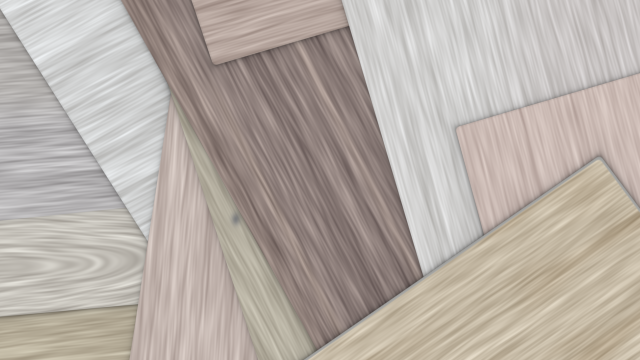
Write a Shadertoy shader that draws this texture.

```glsl
// Overlapping wood-grain flooring samples fanned out under soft daylight.

const float CANVAS_HEIGHT = 4.32;   // canvas spans 7.68 x 4.32 units

vec2 hashGradient(vec2 cell) {
    vec3 h = fract(vec3(cell.xyx) * vec3(0.1031, 0.1030, 0.0973));
    h += dot(h, h.yzx + 33.33);
    return fract((h.xx + h.yz) * h.zy) * 2.0 - 1.0;
}

float gradientNoise(vec2 p) {
    vec2 i = floor(p), f = fract(p);
    vec2 w = f * f * f * (f * (f * 6.0 - 15.0) + 10.0);
    vec2 e = vec2(0.0, 1.0);
    float low = mix(dot(hashGradient(i), f), dot(hashGradient(i + e.yx), f - e.yx), w.x);
    float high = mix(dot(hashGradient(i + e), f - e), dot(hashGradient(i + e.yy), f - e.yy), w.x);
    return mix(low, high, w.y);
}

// Coordinates along (x) and across (y) the grain
vec2 alongGrain(vec2 p, vec2 direction) {
    vec2 n = normalize(direction);
    return vec2(dot(p, n), p.x * n.y - p.y * n.x);
}

// Wide bands, long growth lines and fine fibres blended between two tones
vec3 wood(vec2 q, vec3 dark, vec3 light, float seed) {
    vec2 s = q + seed * vec2(7.3, 11.7);
    s.y += 0.03 * gradientNoise(s * vec2(0.5, 1.1));
    float tone = 0.5 + 0.35 * gradientNoise(s * vec2(0.2, 2.7))
               + 0.50 * gradientNoise(s * vec2(0.25, 8.0) + 31.0)
               + 0.75 * gradientNoise(s * vec2(0.5, 17.0) + 57.0)
               + 0.75 * gradientNoise(s * vec2(2.2, 33.0) + 83.0);
    return mix(dark, light, clamp(tone, -0.2, 1.2));
}

float smoothMax(float a, float b, float k) {
    float h = max(k - abs(a - b), 0.0) / k;
    return max(a, b) + 0.25 * h * h * k;
}

float edgeSide(vec2 p, vec2 a, vec2 b) {
    vec2 e = normalize(b - a);
    return dot(p - a, vec2(e.y, -e.x));
}

// Convex quad with slightly rounded corners, listed clockwise
float quadDistance(vec2 p, vec2 a, vec2 b, vec2 c, vec2 d) {
    float first = smoothMax(edgeSide(p, a, b), edgeSide(p, b, c), 0.06);
    float second = smoothMax(edgeSide(p, c, d), edgeSide(p, d, a), 0.06);
    return smoothMax(first, second, 0.06);
}

// Lays one board with its contact shadow and thin bevel
vec3 layBoard(vec3 under, vec3 face, float dist, float shadow, float pixel) {
    float outside = max(dist, 0.0);
    under *= 1.0 - shadow * (0.7 * exp(-outside / 0.025) + 0.2 * exp(-outside / 0.1));
    face *= 1.0 - 0.15 * shadow * smoothstep(-0.03, 0.0, dist);
    return mix(under, face, smoothstep(pixel, -pixel, dist));
}

float streak(float x, float center, float width) {
    float t = (x - center) / width;
    return exp(-t * t);
}

void mainImage(out vec4 fragColor, in vec2 fragCoord) {
    float unit = CANVAS_HEIGHT / iResolution.y;
    vec2 p = vec2(fragCoord.x, iResolution.y - fragCoord.y) * unit;   // y runs down
    float px = 0.75 * unit;

    // Beige board in the lower left corner
    vec3 color = wood(alongGrain(p, vec2(1.0, -0.12)), vec3(0.65, 0.61, 0.53), vec3(0.80, 0.77, 0.69), 1.0);

    // Cathedral grain: nested arches closing toward the right
    float level = (p.y - 3.22 + 0.06 * p.x) * (1.0 + 0.12 * p.x);
    float ring = sqrt(level * level + 0.012 * exp(2.0 * (p.x - 0.7)));
    ring += 0.04 * gradientNoise(p * vec2(1.2, 2.5));
    vec3 face = wood(vec2(p.x, ring), vec3(0.64, 0.62, 0.59), vec3(0.88, 0.87, 0.84), 2.0);
    color = layBoard(color, face, quadDistance(p, vec2(-1, 2), vec2(3, 2), vec2(3, 3.53), vec2(-1, 3.89)), 0.4, px);

    // Grey striped board, cooler toward its lower half
    face = wood(alongGrain(p, vec2(1.0, -0.08)), vec3(0.59, 0.575, 0.565), vec3(0.80, 0.79, 0.78), 3.0);
    face += vec3(0.025, 0.03, 0.045) * smoothstep(1.0, 1.6, p.y);
    color = layBoard(color, face, quadDistance(p, vec2(-1), vec2(3, -1), vec2(3, 2.34), vec2(-1, 2.75)), 0.1, px);

    // Pale board with diagonal cross grain
    face = wood(alongGrain(p, vec2(0.88, -0.47)), vec3(0.74, 0.74, 0.735), vec3(0.90, 0.91, 0.915), 4.0);
    color = layBoard(color, face, quadDistance(p, vec2(-0.7, -1), vec2(3, -1), vec2(3, 2.2), vec2(1.84, 3)), 0.3, px);

    // Rosy wedge
    face = wood(alongGrain(p, vec2(-0.08, 1.0)), vec3(0.68, 0.62, 0.595), vec3(0.84, 0.79, 0.765), 5.0);
    color = layBoard(color, face, quadDistance(p, vec2(2.07, 1), vec2(3, 1), vec2(3.5, 4.6), vec2(1.51, 4.6)), 0.2, px);

    // Olive strip with a small knot
    face = wood(alongGrain(p, vec2(0.45, 0.89)), vec3(0.63, 0.605, 0.545), vec3(0.79, 0.77, 0.71), 6.0);
    float knot = length((p - vec2(2.83, 2.63)) * vec2(1.0, 0.7));
    face = mix(face, vec3(0.44, 0.45, 0.47), 0.8 * streak(knot, 0.0, 0.05));
    color = layBoard(color, face, quadDistance(p, vec2(2, 0.96), vec2(3, 0.96), vec2(4, 4.6), vec2(3.19, 4.6)), 0.2, px);

    // Dark walnut board with pale streaks
    vec2 q = alongGrain(p, vec2(0.46, 0.89));
    face = wood(q, vec3(0.44, 0.385, 0.375), vec3(0.65, 0.59, 0.57), 7.0);
    face += vec3(0.09, 0.085, 0.07) * streak(q.y, 1.79, 0.06) * smoothstep(1.6, 2.8, q.x);
    face += vec3(0.06, 0.055, 0.045) * streak(q.y, 2.93, 0.06);
    face += vec3(0.035, 0.03, 0.02) * smoothstep(1.9, 1.4, q.y);
    color = layBoard(color, face, quadDistance(p, vec2(1.17, -0.5), vec2(5, -0.5), vec2(6, 4.6), vec2(4.03, 4.6)), 0.3, px);

    // Tan sample at the top
    face = wood(alongGrain(p, vec2(1.0, -0.29)), vec3(0.62, 0.55, 0.52), vec3(0.79, 0.73, 0.70), 8.0);
    color = layBoard(color, face, quadDistance(p, vec2(2.13, -0.5), vec2(4.5, -0.5), vec2(4.5, 0.22), vec2(2.56, 0.79)), 0.4, px);

    // Large light grey board, warmer to the right
    face = wood(alongGrain(p, vec2(0.27, 1.0)), vec3(0.735, 0.73, 0.72), vec3(0.89, 0.89, 0.89), 9.0);
    face -= vec3(0.03, 0.045, 0.045) * smoothstep(5.4, 7.0, p.x);
    color = layBoard(color, face, quadDistance(p, vec2(3.95, -0.5), vec2(8.5, -0.5), vec2(8.5, 4.6), vec2(5.46, 4.6)), 0.3, px);

    // Pink sample on the right
    face = wood(alongGrain(p, vec2(0.27, 1.0)), vec3(0.73, 0.66, 0.635), vec3(0.86, 0.80, 0.775), 10.0);
    color = layBoard(color, face, quadDistance(p, vec2(5.46, 1.53), vec2(8.5, 0.636), vec2(8.5, 4.6), vec2(6.29, 4.6)), 0.35, px);

    // Front oak board with brown patches and a grey cut edge
    q = alongGrain(p, vec2(0.823, -0.568));
    face = wood(q, vec3(0.69, 0.64, 0.555), vec3(0.86, 0.82, 0.745), 11.0);
    float patches = smoothstep(0.0, 0.5, gradientNoise(q * vec2(0.7, 3.0) + 4.0));
    patches += 0.6 * streak(length((p - vec2(6.95, 2.25)) * vec2(0.7, 1.0)), 0.0, 0.3);
    face -= vec3(0.06, 0.075, 0.09) * patches;
    float oak = quadDistance(p, vec2(7.2, 1.86), vec2(8.8, 4), vec2(6, 6.5), vec2(2.8, 4.9));
    face = mix(face, vec3(0.66, 0.66, 0.65), smoothstep(-0.04, -0.02, oak));
    color = layBoard(color, face, oak, 0.45, px);

    fragColor = vec4(clamp(color, 0.0, 1.0), 1.0);
}
```
